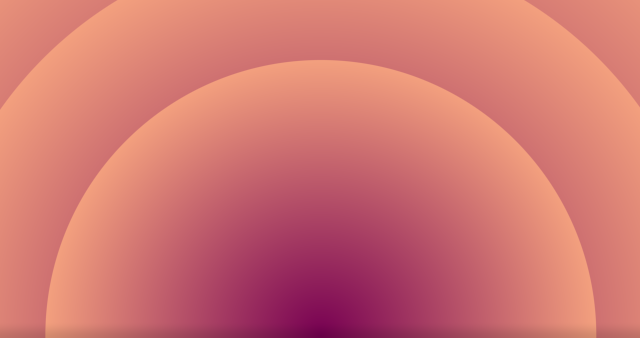
Give the GLSL for this background, as a Shadertoy shader.

```glsl
// Concentric sunrise discs rising from the bottom edge, each filled with the
// same plum-to-peach radial gradient stretched to its own radius.
// Discs are painted from the largest to the smallest, then the base is shaded.

const vec3 PLUM = vec3(0.465, 0.0, 0.322);
const vec3 PEACH = vec3(0.953, 0.627, 0.494);

vec3 discColor(float dist, float radius) {
    return mix(PLUM, PEACH, clamp(dist / radius, 0.0, 1.0));
}

void mainImage(out vec4 fragColor, in vec2 fragCoord) {
    // Height spans 0 to 1; x is measured from the discs' centre
    vec2 p = fragCoord / iResolution.y;
    float aspect = iResolution.x / iResolution.y;
    float dist = length(p - vec2(0.5013 * aspect, 0.0075));
    float pixel = 1.0 / iResolution.y;

    // Discs, largest first, so smaller ones lie on top
    vec3 color = PEACH;
    for (int i = 2; i >= 0; i--) {
        float radius = 0.815 + 0.3455 * float(i);
        float cover = 1.0 - smoothstep(-0.75 * pixel, 0.75 * pixel, dist - radius);
        color = mix(color, discColor(dist, radius), cover);
    }

    // Soft shade along the bottom edge
    color *= 1.0 - 0.13 * (1.0 - smoothstep(0.0, 0.05, p.y));

    fragColor = vec4(color, 1.0);
}
```
